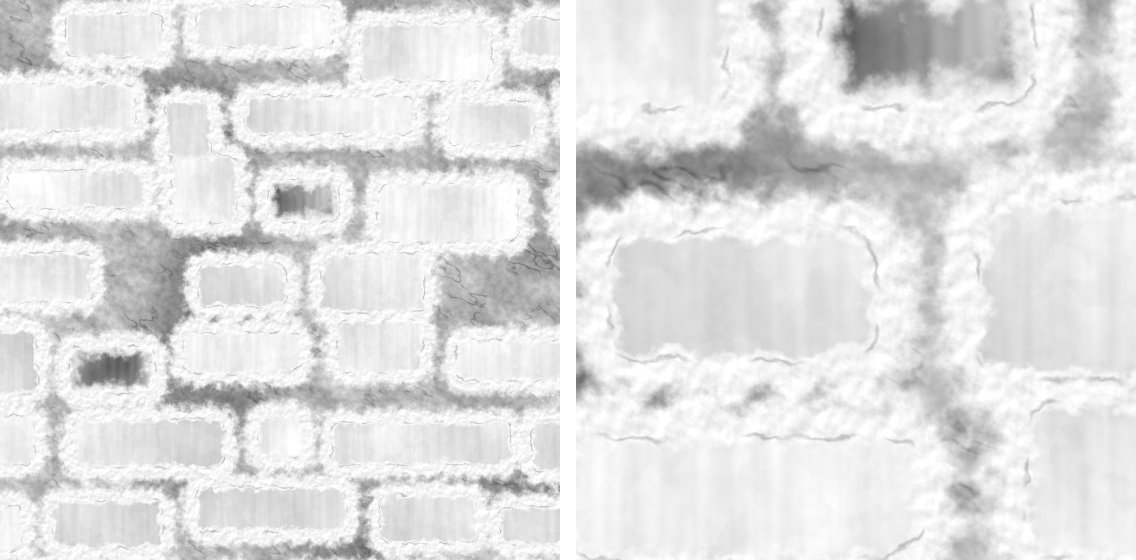
Left, the full canvas; right, a detail of the centre.
Write a Shadertoy shader that draws this texture.

```glsl
#define ROWS 7.0
#define BRICK_PITCH 0.25
#define WIDTH_JITTER 0.68
#define CORNER 0.036
#define RIM_WIDTH 0.019
#define HALO_WIDTH 0.017
#define MERGE_SHARPNESS 190.0
#define MISSING_SHARE 0.16
#define STAINED_SHARE 0.15
#define MORTAR_TONE 0.72
#define FACE_TONE 0.945
#define RIM_TONE 0.965

float hash(vec2 p) {
    vec3 q = fract(p.xyx * vec3(0.1031, 0.1030, 0.0973));
    q += dot(q, q.yzx + 33.33);
    return fract((q.x + q.y) * q.z);
}

vec2 gradient(vec2 cell) {
    float angle = 6.2832 * hash(cell + 57.0);
    return vec2(cos(angle), sin(angle));
}

float noise(vec2 p) {
    vec2 i = floor(p), f = fract(p);
    vec2 u = f * f * f * (f * (f * 6.0 - 15.0) + 10.0);
    vec2 e = vec2(1, 0);
    float low = mix(dot(gradient(i), f), dot(gradient(i + e), f - e), u.x);
    float high = mix(dot(gradient(i + e.yx), f - e.yx), dot(gradient(i + 1.0), f - 1.0), u.x);
    return 1.4 * mix(low, high, u.y);
}

float fbm(vec2 p) {
    float sum = 0.0, amplitude = 0.6;
    for (int i = 0; i < 4; i++) {
        sum += amplitude * noise(p);
        p = mat2(1.6, 1.2, -1.2, 1.6) * p + 7.3;
        amplitude *= 0.55;
    }
    return sum;
}

float roundedBox(vec2 p, vec2 halfSize) {
    vec2 q = abs(p) - halfSize + CORNER;
    return length(max(q, 0.0)) + min(max(q.x, q.y), 0.0) - CORNER;
}

// Returns merged distance, shading offset and stain amount of the bricks
vec3 wall(vec2 p) {
    float row = floor(p.y * ROWS), total = 1e-6;
    vec2 look = vec2(0);
    for (int j = -1; j <= 1; j++) {
        float r = row + float(j);
        float x = p.x / BRICK_PITCH + 5.0 * hash(vec2(r, 91.0));
        for (int i = -2; i <= 1; i++) {
            vec2 id = vec2(floor(x) + float(i), r);
            if (hash(id + 13.0) < MISSING_SHARE) continue;
            float left = id.x + WIDTH_JITTER * hash(id);
            float right = id.x + 1.0 + WIDTH_JITTER * hash(id + vec2(1, 0));
            float inset = mix(0.001, 0.024, hash(id + 23.0));
            float tall = 0.017 * step(0.76, hash(id + 31.0));
            vec2 halfSize = vec2(0.5 * (right - left) * BRICK_PITCH - inset,
                                 mix(0.050, 0.064, hash(id + 41.0)) + tall);
            halfSize.x = max(halfSize.x, 0.058);
            vec2 local = vec2((x - 0.5 * (left + right)) * BRICK_PITCH,
                              p.y - (r + 0.5 + 0.34 * (hash(id + 53.0) - 0.5)) / ROWS);
            float weight = exp(-MERGE_SHARPNESS * roundedBox(local, halfSize));
            float slope = (hash(id + 61.0) - 0.5) * local.x / halfSize.x;
            float shade = -0.12 * pow(hash(id + 71.0), 2.0) + 0.12 * slope;
            total += weight;
            look += weight * vec2(shade, step(1.0 - STAINED_SHARE, hash(id + 83.0)));
        }
    }
    return vec3(-log(total) / MERGE_SHARPNESS, look / total);
}

float mortar(vec2 p) {
    vec2 along = vec2(dot(p, vec2(0.87, -0.5)), dot(p, vec2(0.5, 0.87)));
    float strokes = fbm(along * vec2(12, 30));
    float scratch = 1.0 - smoothstep(0.0, 0.08, abs(fbm(along * vec2(9, 20) + 40.0)));
    float patches = smoothstep(-0.05, 0.5, noise(p * 4.0 + 3.0));
    float tone = MORTAR_TONE + 0.17 * strokes + 0.11 * fbm(p * 75.0);
    tone -= 0.23 * patches * (0.8 + strokes);
    return tone - 0.15 * scratch * smoothstep(-0.1, 0.4, noise(p * 14.0));
}

float face(vec2 p, float shade) {
    float streaks = noise(p * vec2(80, 7)) + 0.5 * noise(p * vec2(180, 16));
    float blotches = smoothstep(-0.05, 0.05, fbm(p * 18.0)) - 0.5;
    float clouds = 0.07 * noise(p * 8.0);
    return FACE_TONE + shade + 0.035 * streaks + 0.02 * blotches + clouds + 0.025 * fbm(p * 70.0);
}

void mainImage(out vec4 fragColor, in vec2 fragCoord) {
    vec2 p = fragCoord / iResolution.y + vec2(2.0, 3.0);

    // Ragged outlines
    vec2 wobble = vec2(fbm(p * 40.0), fbm(p * 40.0 + 19.0));
    vec3 brick = wall(p + 0.006 * wobble);
    float rough = fbm(p * 55.0 + 5.0);
    float d = brick.x + 0.004 * rough;

    // Mortar fading into the pale halo
    float tone = mortar(p);
    float halo = 1.0 - smoothstep(-0.004, HALO_WIDTH, d + 0.010 * rough);
    tone = mix(tone, RIM_TONE, halo);

    // Brick face and soft dark stains
    float inside = 1.0 - smoothstep(-RIM_WIDTH - 0.006, -RIM_WIDTH, d + 0.006 * rough);
    tone = mix(tone, face(p, brick.y), inside);
    float stain = 1.0 - smoothstep(-0.046, -0.021, d + 0.014 * rough);
    float drips = 0.37 + 0.14 * noise(p * vec2(65, 5)) + 0.28 * noise(p * 10.0 + 8.0);
    tone -= brick.z * stain * drips;

    // Crinkled relief and broken crack along the rim
    float relief = fbm(p * 72.0) - fbm((p + vec2(0.002, -0.004)) * 72.0);
    float rim = smoothstep(-0.030, -0.014, d) * (1.0 - smoothstep(0.0, 0.018, d));
    tone += 0.12 * rim * relief;
    float crack = 1.0 - smoothstep(0.0, 0.0025, abs(d + RIM_WIDTH - 0.002));
    tone -= 0.17 * crack * smoothstep(0.0, 0.4, noise(p * vec2(30, 48) + 11.0));

    fragColor = vec4(vec3(clamp(tone, 0.0, 1.0)), 1.0);
}
```
